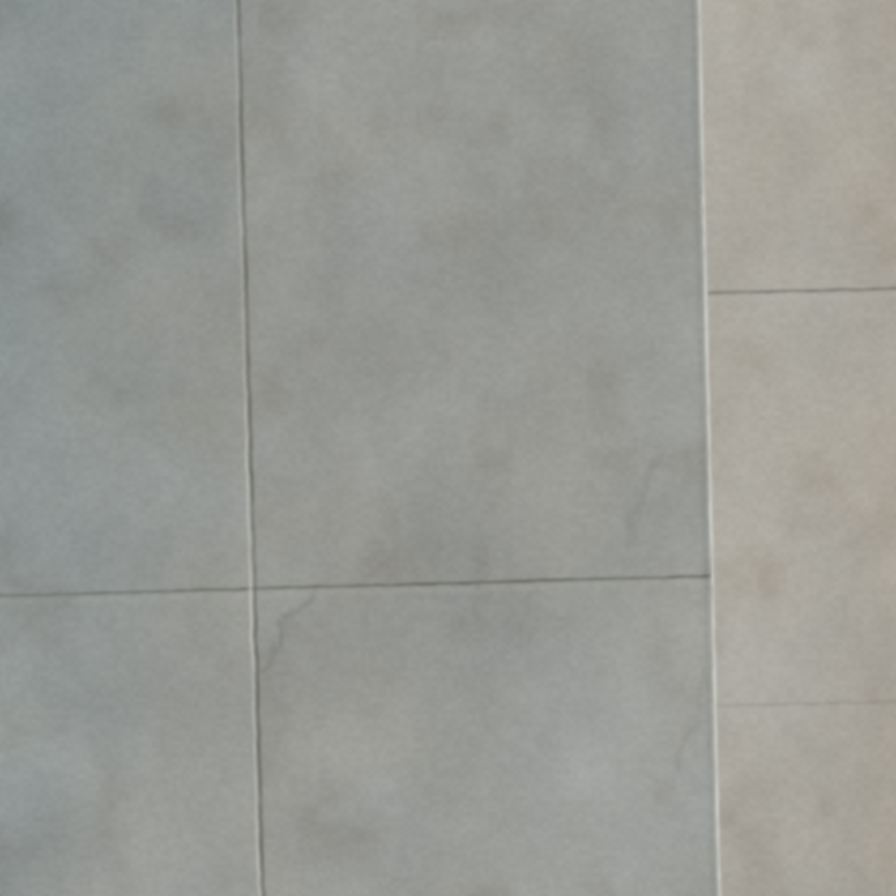
This texture is drawn by a Shadertoy shader. Its source:

```glsl
// Worn grey stone floor tiles: three staggered columns with soft, broken joints.

const vec3 COOL_STONE = vec3(0.538, 0.568, 0.566);
const vec3 GREY_STONE = vec3(0.586, 0.593, 0.575);
const vec3 WARM_STONE = vec3(0.672, 0.660, 0.626);
const vec3 DARK_GROUT = vec3(0.43, 0.425, 0.40);
const vec3 PALE_EDGE  = vec3(0.77, 0.77, 0.745);

float hash(vec2 p) {
    vec3 q = fract(p.xyx * 0.1031);
    q += dot(q, q.yzx + 33.33);
    return fract((q.x + q.y) * q.z);
}

float noise(vec2 p) {
    vec2 i = floor(p), f = fract(p);
    f = f * f * (3.0 - 2.0 * f);
    return mix(mix(hash(i), hash(i + vec2(1, 0)), f.x),
               mix(hash(i + vec2(0, 1)), hash(i + vec2(1, 1)), f.x), f.y);
}

// Layered noise, centred on zero
float fbm(vec2 p) {
    float sum = 0.0, amp = 0.5;
    for (int i = 0; i < 5; i++) {
        sum += amp * (noise(p) - 0.5);
        p = mat2(1.6, 1.2, -1.2, 1.6) * p + 7.3;
        amp *= 0.5;
    }
    return sum;
}

// Feathered line around distance zero
float softLine(float d, float width) {
    return exp(-d * d / (width * width));
}

// Uneven strength along a joint, from nearly worn away to full
float wearAlong(float t, float seed) {
    float broad = noise(vec2(t * 17.0, seed)), fine = noise(vec2(t * 85.0, seed + 4.0));
    return 0.4 + 0.45 * broad + 0.35 * fine;
}

// Signed distance to the nearest of the evenly spaced cross joints
float rowDistance(float y, float offset, float pitch) {
    return (fract((y - offset) / pitch + 0.5) - 0.5) * pitch;
}

float segmentDistance(vec2 p, vec2 a, vec2 b) {
    vec2 ab = b - a;
    return length(p - a - ab * clamp(dot(p - a, ab) / dot(ab, ab), 0.0, 1.0));
}

// Faint wandering crack, fading in and out along its length
float vein(vec2 p, vec2 a, vec2 b, float width) {
    p += 0.035 * vec2(fbm(p * 26.0), fbm(p * 26.0 + 11.0));
    float fade = 0.2 + 0.8 * noise(p * 38.0);
    return fade * softLine(segmentDistance(p, a, b), width);
}

// Tile body: light falloff, clouding, stains and grain
vec3 stone(vec2 uv, float column) {
    vec3 base = mix(COOL_STONE, GREY_STONE, smoothstep(-0.05, 0.42, uv.x + 0.12 * (1.0 - uv.y)));
    base += 0.014 * smoothstep(0.4, 0.85, uv.x);
    base = mix(base, WARM_STONE - vec3(0.012, 0.02, 0.026) * smoothstep(0.88, 1.02, uv.x),
               step(1.5, column));
    base += 0.016 * (1.0 - smoothstep(0.1, 0.38, uv.y)) * step(column, 1.5);

    vec2 p = uv + column * 5.7;
    float clouds = fbm(p * 5.0) + 0.9 * fbm(p * vec2(17.0, 13.0));
    float tint = fbm(p * 9.0 + 31.0);
    float stains = smoothstep(0.55, 0.9, noise(p * 16.0 + 3.0)) * noise(p * 43.0);
    base += 0.062 * clouds + 0.03 * tint * vec3(0.6, 0.0, -0.7);
    base -= 0.036 * stains * vec3(0.8, 1.0, 1.1);

    float grain = noise(uv * 210.0) + noise(uv * vec2(120.0, 165.0) + 9.0) - 1.0;
    return base + 0.018 * grain;
}

void mainImage(out vec4 fragColor, in vec2 fragCoord) {
    vec2 uv = fragCoord / iResolution.xy;
    float minWidth = 0.8 / iResolution.y;
    float wobble = 0.003 * fbm(uv.yy * vec2(45.0, 20.0));

    // Slightly leaning column joints
    float leftJoint = uv.x - (0.294 - 0.028 * uv.y) + wobble;
    float rightJoint = uv.x - (0.803 - 0.023 * uv.y) + 0.5 * wobble;
    float column = step(0.0, leftJoint) + step(0.0, rightJoint);
    vec3 color = stone(uv, column);

    // Veins in the middle column
    float cracks = vein(uv, vec2(0.295, 0.25), vec2(0.345, 0.34), 0.005)
                 + 0.6 * vein(uv, vec2(0.698, 0.40), vec2(0.735, 0.48), 0.006)
                 + 0.6 * vein(uv, vec2(0.765, 0.14), vec2(0.78, 0.25), 0.006);
    color -= 0.06 * cracks * step(0.5, column) * step(column, 1.5);

    // Cross joints, staggered and fainter in the right column
    bool isRight = column > 1.5;
    float y = uv.y - (isRight ? 0.025 * (uv.x - 0.8) : 0.028 * uv.x);
    y += 0.002 * fbm(uv.xx * vec2(50.0, 23.0));
    float rowGap = isRight ? rowDistance(y, 0.212, 0.461) : rowDistance(y, 0.335, 0.9);
    float strength = isRight ? mix(0.16, 0.5, smoothstep(0.3, 0.6, uv.y))
                             : mix(0.42, 0.72, smoothstep(0.05, 0.4, uv.x));
    strength *= wearAlong(uv.x, 2.0);
    color += 0.025 * strength * softLine(rowGap + 0.007, 0.004);
    color = mix(color, DARK_GROUT, strength * softLine(rowGap, max(0.0027, minWidth)));

    // Left joint: dark groove beside a chipped pale edge
    float paleAmount = mix(0.55, 0.24, smoothstep(0.3, 0.9, uv.y)) * wearAlong(uv.y, 5.0);
    color = mix(color, PALE_EDGE, paleAmount * softLine(leftJoint + 0.005, max(0.0026, minWidth)));
    float groove = 0.72 * wearAlong(uv.y, 8.0);
    color = mix(color, DARK_GROUT, groove * softLine(leftJoint, max(0.0028, minWidth)));

    // Right joint: bright bevel with a soft shadow on its left
    color -= 0.025 * softLine(rightJoint + 0.007, 0.004);
    float bevel = min(0.92 * wearAlong(uv.y, 13.0) + 0.12, 1.0);
    color = mix(color, PALE_EDGE, bevel * softLine(rightJoint, max(0.0029, minWidth)));

    fragColor = vec4(clamp(color, 0.0, 1.0), 1.0);
}
```
